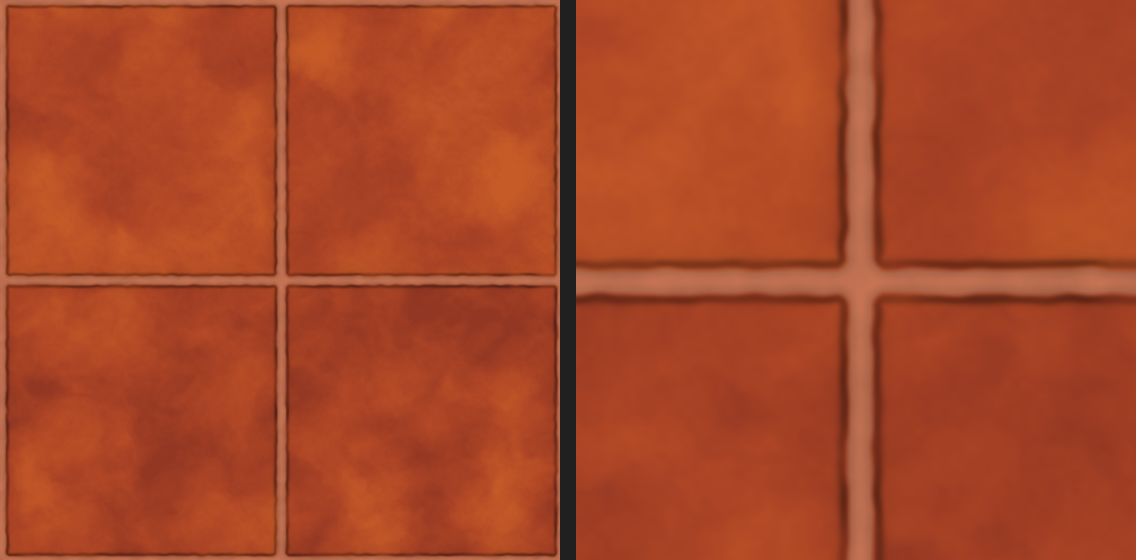
Left: the whole. Right: its middle third, enlarged.
A Shadertoy shader for this texture:

```glsl
// Two by two glazed terracotta floor tiles set in pale clay grout.
// Each tile is a rounded box with a slightly wavy, scorched rim; layered value
// noise, shifted per tile, gives the cloudy firing marks and fine speckle.

#define TILES 2.0                    // repeats across and down
#define JOINT vec2(0.5026, 0.499)    // where the grout lines cross
#define HALF_SIZE 0.2428             // half the width of a tile
#define CORNER 0.008                 // corner radius
#define WOBBLE 0.0022                // waviness of the tile outline
#define SOFTNESS 0.0022              // blur of the tile outline
#define CLOUD_SCALE 8.5              // cloud cells across the canvas
#define CONTRAST 1.65                // strength of the clouds
#define RIM_DARKNESS 0.38            // strength of the scorched rim

const vec3 DARK_CLAY  = vec3(0.575, 0.215, 0.137);
const vec3 MID_CLAY   = vec3(0.685, 0.272, 0.146);
const vec3 LIGHT_CLAY = vec3(0.775, 0.355, 0.155);
const vec3 GROUT      = vec3(0.745, 0.435, 0.315);

float hash(vec2 p) {
    vec3 q = fract(vec3(p.xyx) * 0.1031);
    q += dot(q, q.yzx + 33.33);
    return fract((q.x + q.y) * q.z);
}

float noise(vec2 p) {
    vec2 i = floor(p), f = fract(p);
    f = f * f * (3.0 - 2.0 * f);
    return mix(mix(hash(i), hash(i + vec2(1, 0)), f.x),
               mix(hash(i + vec2(0, 1)), hash(i + vec2(1, 1)), f.x), f.y);
}

float fbm(vec2 p) {
    float sum = 0.0, weight = 0.5;
    for (int i = 0; i < 5; i++) {
        sum += weight * noise(p);
        p = mat2(1.6, 1.2, -1.2, 1.6) * p + 17.3;
        weight *= 0.5;
    }
    return sum / 0.96875;
}

float roundedBox(vec2 p, float halfSize, float radius) {
    vec2 q = abs(p) - halfSize + radius;
    return length(max(q, 0.0)) + min(max(q.x, q.y), 0.0) - radius;
}

// Cloudy clay; tone runs from dark (0) through middle (0.5) to light (1)
vec3 clay(vec2 uv, vec2 id) {
    vec2 p = uv * CLOUD_SCALE + 31.0 * (id + 5.0);
    float clouds = fbm(p + 0.7 * fbm(p * 1.3 + 9.0)) - 0.5;
    float mottle = noise(uv * vec2(65.0, 80.0)) - 0.5;
    float speckle = noise(uv * 190.0) - 0.5;

    // Upper tiles are fired lighter, the upper right one most of all
    float firing = 0.14 * id.y + 0.07 * (id.x + 1.0) * (id.y + 1.0);
    float evenness = 1.0 - 0.25 * (id.y + 1.0);
    float tone = 0.56 + firing + CONTRAST * evenness * clouds
               + 0.09 * mottle + 0.07 * speckle;
    tone = clamp(tone, 0.0, 1.0);
    return tone < 0.5 ? mix(DARK_CLAY, MID_CLAY, tone * 2.0)
                      : mix(MID_CLAY, LIGHT_CLAY, tone * 2.0 - 1.0);
}

void mainImage(out vec4 fragColor, in vec2 fragCoord) {
    vec2 uv = fragCoord / iResolution.xy;
    vec2 grid = (uv - JOINT) * TILES;
    vec2 id = floor(grid);
    vec2 local = (fract(grid) - 0.5) / TILES;

    // Tile outline
    float wave = noise(uv * 75.0 + 40.0) - 0.5;
    float d = roundedBox(local, HALF_SIZE, CORNER) + WOBBLE * wave;
    float soft = max(SOFTNESS, 1.0 / iResolution.y);
    float tileMask = 1.0 - smoothstep(-soft, soft, d);

    // Scorched rim: a broken thin line plus a wide uneven shade
    float wear = noise(uv * 38.0 + 11.0);
    float line = exp(-pow((d + 0.0035) / 0.003, 2.0)) * (0.45 + 0.55 * wear);
    float shade = exp(min(d, 0.0) / 0.014) * (0.15 + 0.5 * wear);
    vec3 tile = clay(uv, id) * (1.0 - RIM_DARKNESS * (line + 0.4 * shade));

    // Grout, mottled and dulled beside the tiles
    float grain = fbm(uv * 45.0) - 0.5;
    float beside = 1.0 - smoothstep(0.0, 0.007, d);
    vec3 grout = GROUT * (1.0 + 0.14 * grain - 0.10 * beside);

    fragColor = vec4(mix(grout, tile, tileMask), 1.0);
}
```
